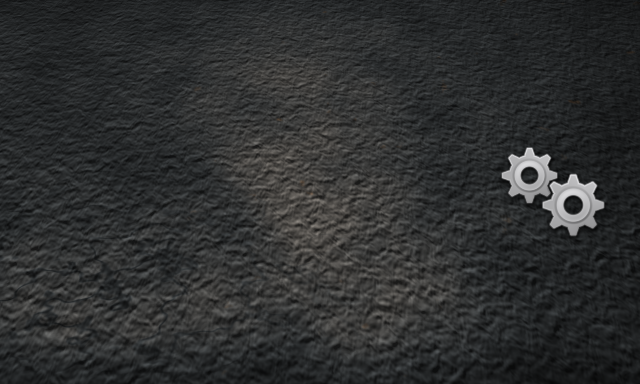
Give the GLSL for this texture, as a Shadertoy shader.

```glsl
vec2 hashGradient(vec2 cell) {
    vec3 h = fract(cell.xyx * vec3(0.1031, 0.103, 0.0973));
    h += dot(h, h.yzx + 33.33);
    return 2.0 * fract((h.xx + h.yz) * h.zy) - 1.0;
}

float gradientNoise(vec2 p) {
    vec2 i = floor(p), f = p - i;
    vec2 u = f * f * f * (f * (6.0 * f - 15.0) + 10.0);
    vec2 e = vec2(0.0, 1.0);
    return mix(
        mix(dot(hashGradient(i), f), dot(hashGradient(i + e.yx), f - e.yx), u.x),
        mix(dot(hashGradient(i + e), f - e), dot(hashGradient(i + 1.0), f - 1.0), u.x), u.y);
}

float fbm(vec2 p) {
    float sum = 0.0, amplitude = 0.6;
    for (int i = 0; i < 4; i++) {
        sum += amplitude * gradientNoise(p);
        p = mat2(1.6, 1.2, -1.2, 1.6) * p + 7.3;
        amplitude *= 0.5;
    }
    return sum;
}

float glow(vec2 p, vec2 center, vec2 spread) {
    vec2 d = (p - center) / spread;
    return exp(-dot(d, d));
}

// Wrinkled hide: broad folds, pebbles and fine pores
float leatherHeight(vec2 p) {
    p += 0.006 * vec2(gradientNoise(p * 45.0), gradientNoise(p * 45.0 + 19.0));
    return 0.9 * gradientNoise(p * vec2(48.0, 60.0))
         + 0.75 * gradientNoise(p * vec2(100.0, 125.0))
         - 0.35 * abs(gradientNoise(p * 135.0 + 5.0))
         + 0.3 * gradientNoise(p * 230.0);
}

vec3 leather(vec2 p) {
    // Tilted plane, receding toward the top
    vec2 ground = vec2(p.x - 0.83, 1.9) / (2.2 - p.y) + 4.0;
    float relief = leatherHeight(ground) - leatherHeight(ground + vec2(-0.0015, 0.004));

    float light = 0.148
        + 0.105 * glow(p, vec2(0.78, 0.54), vec2(0.25, 0.36))
        + 0.075 * glow(p, vec2(0.18, 0.17), vec2(0.45, 0.27))
        + 0.075 * glow(p, vec2(1.0, 0.26), vec2(0.22, 0.28))
        + 0.03 * glow(p, vec2(0.75, 0.9), vec2(0.6, 0.25));
    float mottle = fbm(ground * 9.0);
    light *= 1.0 + 0.55 * mottle;
    light *= mix(0.68, 1.0, smoothstep(-0.04, 0.16, p.y));
    light *= mix(0.82, 1.0, smoothstep(1.03, 0.8, p.y));
    light *= 1.0 - 0.22 * smoothstep(1.3, 1.67, p.x);

    // Long creases in the lower left
    float crease = abs(fbm(ground * vec2(8.0, 15.0) + 2.7));
    float creaseArea = glow(p, vec2(0.2, 0.2), vec2(0.55, 0.32));
    light *= 1.0 - 0.4 * creaseArea * smoothstep(0.035, 0.0, crease);

    float contrast = mix(1.15, 0.75, smoothstep(0.2, 1.0, p.y));
    float value = light * clamp(1.0 + contrast * relief, 0.4, 2.1);
    vec3 tint = mix(vec3(0.94, 1.0, 1.03), vec3(1.04, 1.0, 0.95), smoothstep(0.14, 0.3, light));

    // Scattered rust flecks
    float rust = smoothstep(0.26, 0.5, fbm(ground * vec2(24.0, 32.0) + 31.0));
    rust *= smoothstep(0.25, 0.7, p.x);
    return value * mix(tint, vec3(1.4, 1.0, 0.66), 0.8 * rust);
}

// Distance to a gear with eight teeth and outer radius one
float gearDistance(vec2 p) {
    float sector = 0.785398;
    float angle = mod(atan(p.y, p.x) + 0.5 * sector, sector) - 0.5 * sector;
    vec2 t = length(p) * vec2(cos(angle), sin(angle));
    float halfWidth = mix(0.2, 0.11, smoothstep(0.65, 1.0, t.x));
    vec2 box = abs(t - vec2(0.74, 0.0)) - vec2(0.2, halfWidth - 0.05);
    float tooth = length(max(box, 0.0)) + min(max(box.x, box.y), 0.0) - 0.06;
    return max(min(length(p) - 0.75, tooth), 0.3 - length(p));
}

vec3 drawGear(vec3 backdrop, vec2 p, vec2 center, float radius) {
    vec2 q = (p - center) / radius;
    float r = length(q), pixel = 1.0 / (iResolution.y * radius);
    float d = gearDistance(q);

    // Soft contact shadow
    float shadow = gearDistance(q + vec2(-0.02, 0.07));
    vec3 color = backdrop * (1.0 - 0.55 * smoothstep(0.14, -0.04, shadow));

    // Brushed plate, groove, raised collar and beveled rim
    float facing = dot(q / max(r, 0.01), normalize(vec2(-0.4, 1.0)));
    float metal = 0.67 + 0.08 * q.y + 0.025 * sin(2.0 * atan(q.y, q.x));
    metal -= 0.17 * smoothstep(0.07, 0.0, abs(r - 0.57)) * (0.7 - 0.3 * facing);
    float collar = smoothstep(0.55, 0.51, r);
    metal = mix(metal, 0.76 + 0.09 * facing * sin((r - 0.3) * 13.0), collar);
    metal += smoothstep(-0.09, -0.03, d) * (0.06 + 0.09 * facing) * (1.0 - collar);
    metal -= 0.25 * smoothstep(-0.045, 0.0, d);
    return mix(color, metal * vec3(1.0, 1.0, 1.01), smoothstep(pixel, -pixel, d));
}

void mainImage(out vec4 fragColor, in vec2 fragCoord) {
    vec2 p = fragCoord / iResolution.y;
    vec3 color = leather(p);
    color = drawGear(color, p, vec2(1.379, 0.543), 0.073);
    color = drawGear(color, p, vec2(1.493, 0.466), 0.081);
    fragColor = vec4(color, 1.0);
}
```
